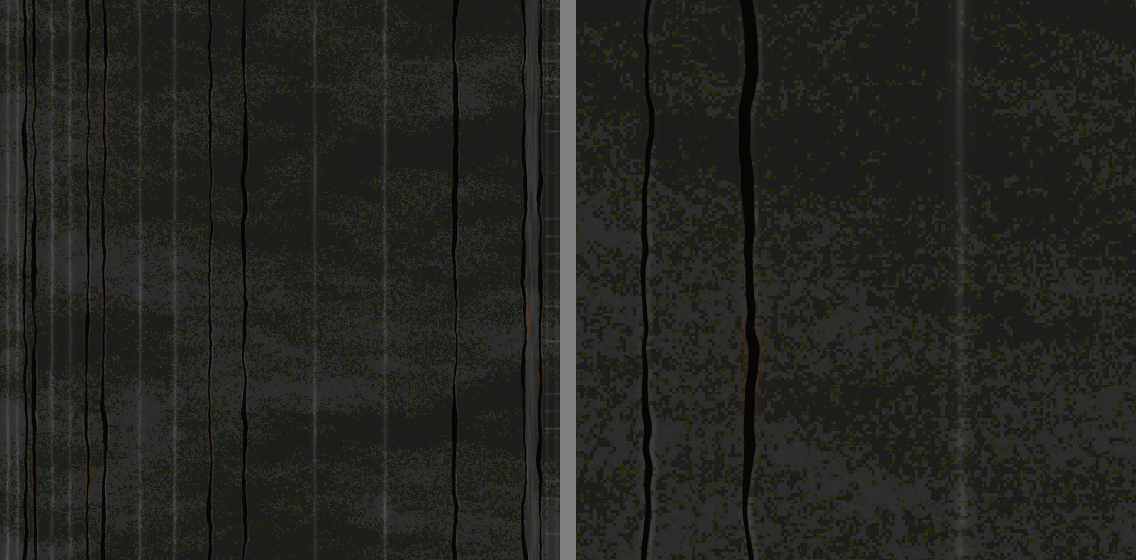
Left: the whole. Right: its middle third, enlarged.
A WebGL 2 fragment shader for this texture:

```glsl
#version 300 es
precision highp float;
// Dark weathered panels with ragged vertical cracks, pale seams and olive grain.
uniform vec2 u_resolution;
out vec4 fragColor;

float hash(vec2 p) {
    uvec2 q = uvec2(ivec2(floor(p)) + 4096);
    uint h = q.x * 1597334677u ^ q.y * 3812015801u;
    h = (h ^ (h >> 15u)) * 2246822519u;
    h = (h ^ (h >> 13u)) * 3266489917u;
    return float((h ^ (h >> 16u)) >> 8u) / 16777216.0;
}

float noise(vec2 p) {
    vec2 i = floor(p), f = fract(p);
    f = f * f * (3.0 - 2.0 * f);
    return mix(mix(hash(i), hash(i + vec2(1, 0)), f.x),
               mix(hash(i + vec2(0, 1)), hash(i + vec2(1, 1)), f.x), f.y);
}

float fbm(vec2 p) {
    float sum = 0.0, amp = 0.5;
    for (int i = 0; i < 5; i++) {
        sum += amp * noise(p);
        p = mat2(1.9, 0.25, -0.3, 2.0) * p + 7.3;
        amp *= 0.55;
    }
    return sum;
}

// Stained surface: dark and light grey, with olive where they meet
vec3 surface(vec2 uv) {
    float stain = fbm(vec2(uv.x * 4.0 + uv.y, uv.y * 8.0 - uv.x * 1.2) + 3.0);
    float streak = fbm(vec2(uv.x * 12.0, uv.y * 44.0 + uv.x * 5.0) + 20.0);
    float grain = 0.3 * (hash(uv * 512.0) - 0.5)
                + 0.32 * (noise(uv * 230.0) - 0.5);
    float tone = stain + 0.38 * (streak - 0.58) + grain - 0.59;
    tone += 0.1 * smoothstep(0.05, 0.03, uv.x);
    vec3 col = mix(vec3(0.108, 0.108, 0.104), vec3(0.14, 0.165, 0.06),
                   smoothstep(-0.036, -0.03, tone));
    col = mix(col, vec3(0.172), smoothstep(0.012, 0.018, tone));
    return col + 0.012 * smoothstep(0.12, 0.3, tone);
}

void main() {
    vec2 uv = gl_FragCoord.xy / u_resolution;
    float px = 1.0 / u_resolution.y;
    vec3 col = surface(uv);

    // Pale beaded seams with a soft halo
    float seams[8] = float[](0.9, 2.0, 5.95, 8.0, 16.0, 20.0, 36.0, 44.0);
    for (int i = 0; i < 8; i++) {
        float seed = float(i) * 11.0 + 5.0;
        float bend = 0.0022 * (noise(vec2(seed, uv.y * 30.0)) - 0.5);
        float d = abs(uv.x - seams[i] / 64.0 - bend);
        float bead = 0.35 + 0.5 * noise(vec2(seed + 2.0, uv.y * 13.0))
                   + 0.3 * noise(vec2(seed + 4.0, uv.y * 75.0));
        col += bead * (0.085 * exp(-pow(d / 0.0024, 2.0))
                     + 0.032 * exp(-pow(d / 0.0075, 2.0)));
    }

    // Scuffed grey strip and ladder of rungs at the right
    float strip = smoothstep(0.938, 0.942, uv.x) * smoothstep(0.962, 0.957, uv.x);
    float scuff = noise(vec2(uv.x * 300.0, uv.y * 22.0));
    col = mix(col, vec3(0.16 + 0.1 * scuff), 0.75 * strip);
    float rung = floor(uv.y * 32.0);
    float rungY = abs(fract(uv.y * 32.0) - 0.5) / 32.0;
    float ladder = smoothstep(0.971, 0.976, uv.x) * step(0.35, hash(vec2(rung, 91.0)));
    col += 0.08 * ladder * exp(-pow(rungY / 0.0022, 2.0))
         * (0.4 + noise(uv * vec2(90.0, 60.0)));
    col += 0.05 * exp(-pow((uv.x - 0.977) / 0.002, 2.0))
         + 0.035 * exp(-pow((uv.x - 0.994) / 0.004, 2.0));

    // Ragged cracks with worn rims and traces of rust
    float cracks[9] = float[](2.95, 3.9, 10.0, 11.9, 24.0, 27.95, 52.0, 59.9, 61.7);
    for (int i = 0; i < 9; i++) {
        float seed = float(i) * 13.0 + 140.0;
        float wander = 0.006 * (noise(vec2(seed, uv.y * 22.0)) - 0.5)
                     + 0.002 * (noise(vec2(seed + 1.0, uv.y * 85.0)) - 0.5);
        float gape = noise(vec2(seed + 2.0, uv.y * 12.0));
        float halfWidth = 0.0009 + 0.0034 * gape * gape
                        + 0.001 * noise(vec2(seed + 3.0, uv.y * 65.0));
        float side = uv.x - cracks[i] / 64.0 - wander;
        float d = abs(side) - halfWidth;
        float rim = exp(-pow((d - 0.0015) / 0.0016, 2.0));
        float wear = noise(vec2(seed + 4.0, uv.y * 28.0));
        col += rim * wear * (side > 0.0 ? 0.075 : 0.03);
        float rust = smoothstep(0.72, 0.92, noise(vec2(seed + 5.0, uv.y * 15.0)));
        col = mix(col, vec3(0.25, 0.16, 0.09), 0.5 * rim * rust);
        float core = smoothstep(0.7 * px, -0.7 * px, d);
        col = mix(col, vec3(0.022, 0.022, 0.02), core);
    }

    // Broad rust patch on the scuffed strip
    vec2 fromRust = (uv - vec2(0.943, 0.43)) / vec2(0.0035, 0.026);
    float patina = exp(-dot(fromRust, fromRust)) * (0.5 + 0.5 * scuff);
    col = mix(col, vec3(0.36, 0.2, 0.09), patina);

    fragColor = vec4(col, 1.0);
}
```
